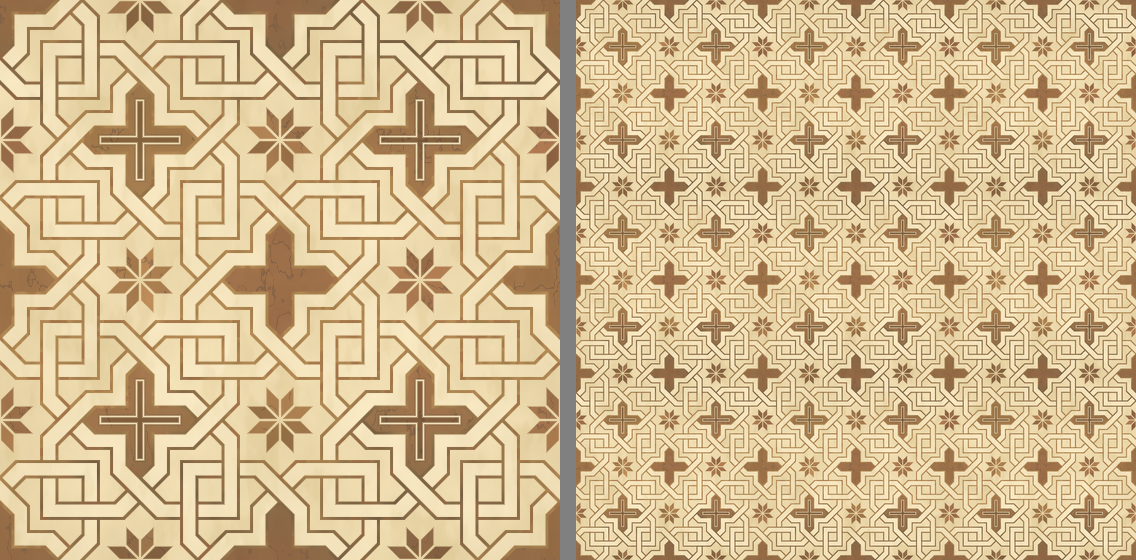
Left: one tile. Right: repeated 3 by 3.
Give the GLSL for this pattern, as a WebGL 1 fragment shader.

```glsl
precision highp float;
// Interlaced strapwork of cream bands around inlaid brown crosses and eight-petal stars, softly worn.
uniform vec2 u_resolution;

float hash(vec2 p) {
  return fract(sin(dot(p, vec2(127.1, 311.7))) * 43758.5);
}

// Value noise that wraps after n lattice steps per unit.
float noise(vec2 uv, vec2 n) {
  vec2 p = uv * n, i = floor(p), f = fract(p);
  f = f * f * (3.0 - 2.0 * f);
  vec2 a = mod(i, n), b = mod(i + 1.0, n);
  return mix(mix(hash(a), hash(vec2(b.x, a.y)), f.x),
             mix(hash(vec2(a.x, b.y)), hash(b), f.x), f.y);
}

float fbm(vec2 uv, vec2 n) {
  float sum = 0.0, gain = 0.5;
  for (int k = 0; k < 4; k++) {
    sum += gain * noise(uv, n);
    n *= 2.0;
    gain *= 0.5;
  }
  return sum / 0.9375;
}

const float OFFSET = 0.148;   // band centre line from the axes
const float HALF_BAND = 0.055;
const float HALF_LINE = 0.0105;
const float DIAGONAL = 0.63;  // makes slanted bands slightly wider

// Band that turns a right angle in the knot, then slants out of the cell.
float elbow(vec2 q) {
  return min(min(q.x, q.y) + OFFSET, (0.5 - abs(q.x - q.y)) * DIAGONAL);
}

// Band that hugs a cross; r is measured from the cross centre.
float crossBand(vec2 r) {
  return max(min(r.x, r.y) - OFFSET, (r.x + r.y - 0.5) * DIAGONAL);
}

// Coverage of the inside of a distance.
float fill(float d, float px) {
  return 1.0 - smoothstep(-0.6 * px, 0.6 * px, d);
}

vec3 paintBand(vec3 under, float d, vec3 line, vec3 band, float px) {
  d = abs(d) - HALF_BAND;
  vec3 col = mix(under, line, fill(d - HALF_LINE, px));
  return mix(col, band, fill(d + HALF_LINE, px));
}

// Rhombic petals between the axes and the diagonals.
float star(vec2 a) {
  float hi = max(a.x, a.y), lo = min(a.x, a.y);
  float side = 0.136;
  float outer = max(lo - side * 0.707, (hi - lo - side) * 0.707);
  float gap = 0.009 - min(lo, (hi - lo) * 0.707);
  return max(outer, gap);
}

void main() {
  vec2 uv = gl_FragCoord.xy / u_resolution;
  vec2 p = uv * 4.0;
  float px = 4.0 / min(u_resolution.x, u_resolution.y);

  // Wear: broad stains, fine grain, and darker rows toward the top and bottom
  float stain = fbm(uv, vec2(6.0));
  float grain = fbm(uv + 0.37, vec2(40.0, 24.0));
  float patches = noise(uv, vec2(52.0));
  float border = 0.5 + 0.5 * cos(6.2831853 * uv.y);
  float age = smoothstep(0.35, 1.15, border * 0.8 + (stain - 0.5) * 1.1 + 0.12);

  // Cream stone
  vec3 ground = vec3(0.925, 0.85, 0.675) + (stain - 0.5) * vec3(0.09, 0.1, 0.12);
  vec3 band = vec3(0.955, 0.89, 0.735) + (stain - 0.5) * vec3(0.07, 0.08, 0.1);
  float streak = smoothstep(0.56, 0.72, fbm(uv + 0.11, vec2(30.0, 12.0)));
  ground -= streak * vec3(0.02, 0.025, 0.035);
  band -= streak * vec3(0.02, 0.025, 0.035);

  // Brown outlines in uneven short pieces
  vec3 line = mix(vec3(0.69, 0.53, 0.32), vec3(0.46, 0.37, 0.26), age);
  line *= 0.9 + 0.2 * patches;
  line = mix(line, vec3(0.57, 0.38, 0.24), 0.55 * smoothstep(0.6, 0.8, patches));

  // Crosses and stars alternate on the cell corners
  vec2 id = floor(p + 0.5);
  vec2 local = p - id, a = abs(local);
  id = mod(id, 4.0);
  float tint = hash(id + 3.7);
  vec3 brown = mix(vec3(0.65, 0.49, 0.30), vec3(0.62, 0.43, 0.29), tint);
  brown = mix(brown, vec3(0.50, 0.40, 0.27), age * 0.8);
  brown *= 0.9 + 0.2 * stain;
  float scratch = 1.0 - smoothstep(0.012, 0.03, abs(grain - 0.5));
  scratch *= smoothstep(0.45, 0.6, noise(uv + 0.2, vec2(22.0)));
  brown = mix(brown, vec3(0.46, 0.35, 0.26), 0.55 * scratch);
  vec3 col = ground;
  if (mod(id.x + id.y, 2.0) < 0.5) {
    // Inlaid thin plus on every second cross
    if (mod(id.x, 2.0) > 0.5) {
      float plus = max(min(a.x, a.y) - 0.025, max(a.x, a.y) - 0.283);
      brown = mix(brown, brown * 0.82, fill(plus - 0.014, px));
      brown = mix(brown, band, fill(abs(plus) - 0.0065, px));
    }
    col = mix(col, brown, fill(crossBand(a) + HALF_BAND, px));
  } else {
    float petal = hash(id + sign(local) * 2.3 + step(a.x, a.y) * 5.1);
    col = mix(col, brown * (0.9 + 0.22 * petal), fill(star(a), px));
  }

  // Quarter-turn fold of the knot cells; the half turn sorts over and under
  vec2 cell = floor(p), q = fract(p) - 0.5;
  q = mod(cell.x + cell.y, 2.0) < 0.5 ? q.yx : vec2(-q.x, q.y);
  if (q.x < q.y) q = -q;
  col = paintBand(col, crossBand(0.5 - q), line, band, px);
  col = paintBand(col, elbow(q), line, band, px);
  col = paintBand(col, elbow(-q), line, band, px);
  col = paintBand(col, crossBand(0.5 + q), line, band, px);

  col += (grain - 0.5) * 0.035;
  gl_FragColor = vec4(clamp(col, 0.0, 1.0), 1.0);
}
```
